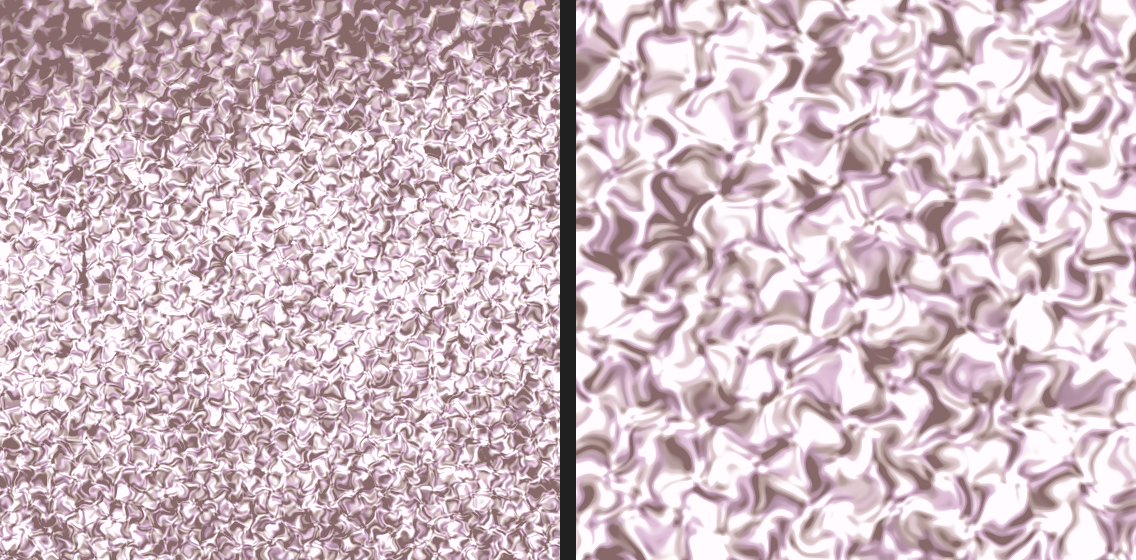
Left, the full canvas; right, a detail of the centre.
Write a WebGL 2 fragment shader that draws this texture.

```glsl
#version 300 es
precision highp float;

// Pearly, finely creased surface: layered gradient noise forms the shimmering
// grain, stretched noise contours cut slanted creases into it, and a soft band
// of light crosses the middle while the top edge falls out of focus.

uniform vec2 u_resolution;
out vec4 fragColor;

// Palette, dark to bright, each middle tone in a warm and a lilac variant
const vec3 CREASE_BROWN = vec3(0.53, 0.41, 0.415);
const vec3 MID_WARM     = vec3(0.71, 0.62, 0.61);
const vec3 MID_LILAC    = vec3(0.70, 0.57, 0.65);
const vec3 LIGHT_WARM   = vec3(0.88, 0.79, 0.81);
const vec3 LIGHT_LILAC  = vec3(0.88, 0.75, 0.85);
const vec3 SHEEN_WHITE  = vec3(1.0, 0.985, 0.995);
const vec3 GOLD_GLINT   = vec3(0.96, 0.91, 0.74);

// Grain and creases
const float SLANT         = 0.82;  // crease direction in radians
const float CROSS_SLANT   = 0.30;  // direction of the weaker crossing creases
const float COARSE_FREQ   = 34.0;
const float GRAIN_FREQ    = 66.0;
const float FINE_FREQ     = 124.0;
const float GRAIN_STRETCH = 0.72;
const float WARP          = 0.018;
const float CREASE_DEPTH  = 0.50;
const float CROSS_DEPTH   = 0.30;

// Lighting
const float BASE_TONE  = 0.54;
const float BAND_GAIN  = 0.25;
const float BAND_WIDTH = 0.26;
const float TOP_SHADE  = 0.30;

// One deep fold on the left side
const vec2 FOLD_START = vec2(0.153, 0.455);
const vec2 FOLD_END   = vec2(0.146, 0.660);

float hash(vec2 cell) {
    return fract(sin(dot(cell, vec2(127.1, 311.7))) * 43758.5);
}

float cornerSlope(vec2 cell, vec2 offset) {
    float angle = 6.2832 * hash(cell);
    return dot(vec2(cos(angle), sin(angle)), offset);
}

// Gradient noise, roughly -0.7 to 0.7
float noise(vec2 p) {
    vec2 i = floor(p), f = fract(p);
    vec2 w = f * f * f * (f * (f * 6.0 - 15.0) + 10.0);
    vec2 e = vec2(1.0, 0.0);
    float low  = mix(cornerSlope(i, f), cornerSlope(i + e, f - e), w.x);
    float high = mix(cornerSlope(i + e.yx, f - e.yx), cornerSlope(i + 1.0, f - 1.0), w.x);
    return mix(low, high, w.y);
}

// Coordinates along and across a direction
vec2 alongAcross(vec2 p, float angle) {
    vec2 d = vec2(cos(angle), sin(angle));
    return vec2(dot(p, d), dot(p, vec2(-d.y, d.x)));
}

// Thin lines on the zero contours of stretched noise
float creases(vec2 p, float angle, vec2 freq, float width) {
    float n = noise(alongAcross(p, angle) * freq + 7.3);
    return 1.0 - smoothstep(0.0, width, abs(n));
}

float segmentDistance(vec2 p, vec2 a, vec2 b) {
    vec2 ab = b - a;
    return length(p - a - ab * clamp(dot(p - a, ab) / dot(ab, ab), 0.0, 1.0));
}

vec3 pearlColor(float tone, float lilac) {
    vec3 c = mix(CREASE_BROWN, mix(MID_WARM, MID_LILAC, lilac), smoothstep(0.0, 0.33, tone));
    c = mix(c, mix(LIGHT_WARM, LIGHT_LILAC, lilac), smoothstep(0.33, 0.66, tone));
    return mix(c, SHEEN_WHITE, smoothstep(0.66, 0.96, tone));
}

void main() {
    vec2 p = gl_FragCoord.xy / min(u_resolution.x, u_resolution.y);
    float blur = smoothstep(0.70, 1.04, p.y - 0.14 * (p.x - 0.5));

    // Crumpled grain, drawn out along the slant
    vec2 crumple = vec2(noise(p * 44.0), noise(p * 44.0 + 31.7));
    vec2 q = p + WARP * crumple;
    vec2 g = alongAcross(q, SLANT) * vec2(GRAIN_STRETCH, 1.0);
    float grain = noise(g * COARSE_FREQ) * mix(0.45, 1.1, blur)
                + noise(g * GRAIN_FREQ + 13.1) * mix(1.05, 0.85, blur)
                + noise(q * FINE_FREQ + 5.7) * mix(1.15, 0.25, blur);

    // Creases, broken up by slow noise and stronger in the upper half
    vec2 bent = q + 0.03 * vec2(noise(p * 5.0), noise(p * 5.0 + 17.0));
    float strength = mix(0.55, 1.0, smoothstep(0.15, 0.65, p.y)) * (1.0 - 0.5 * blur);
    float broken = smoothstep(-0.3, 0.25, noise(p * 9.0 + 3.0));
    float mainCrease = creases(bent, SLANT, vec2(6.0, 19.0), 0.11) * mix(0.4, 1.0, broken);
    float crossCrease = creases(bent, CROSS_SLANT, vec2(9.0, 21.0), 0.10) * (1.0 - 0.6 * broken);
    float fold = 1.0 - smoothstep(0.001, 0.005, segmentDistance(p + 0.3 * (q - p), FOLD_START, FOLD_END));

    // Broad light
    float bandOffset = (p.y - 0.47 - 0.13 * p.x) / BAND_WIDTH;
    float tone = BASE_TONE + BAND_GAIN * exp(-bandOffset * bandOffset) - TOP_SHADE * blur
               + 0.25 * noise(p * 7.0 + 41.0) + grain
               - strength * (CREASE_DEPTH * mainCrease + CROSS_DEPTH * crossCrease) - 0.6 * fold;

    // Shifting pearl hue, with gold glints where focus is lost
    float lilac = smoothstep(-0.16, 0.16, noise(q * 58.0 + 91.0));
    vec3 color = pearlColor(tone, lilac);
    float glint = blur * smoothstep(0.6, 0.9, tone) * smoothstep(0.05, 0.3, noise(p * 30.0 + 63.0));
    fragColor = vec4(mix(color, GOLD_GLINT, 0.7 * glint), 1.0);
}
```
